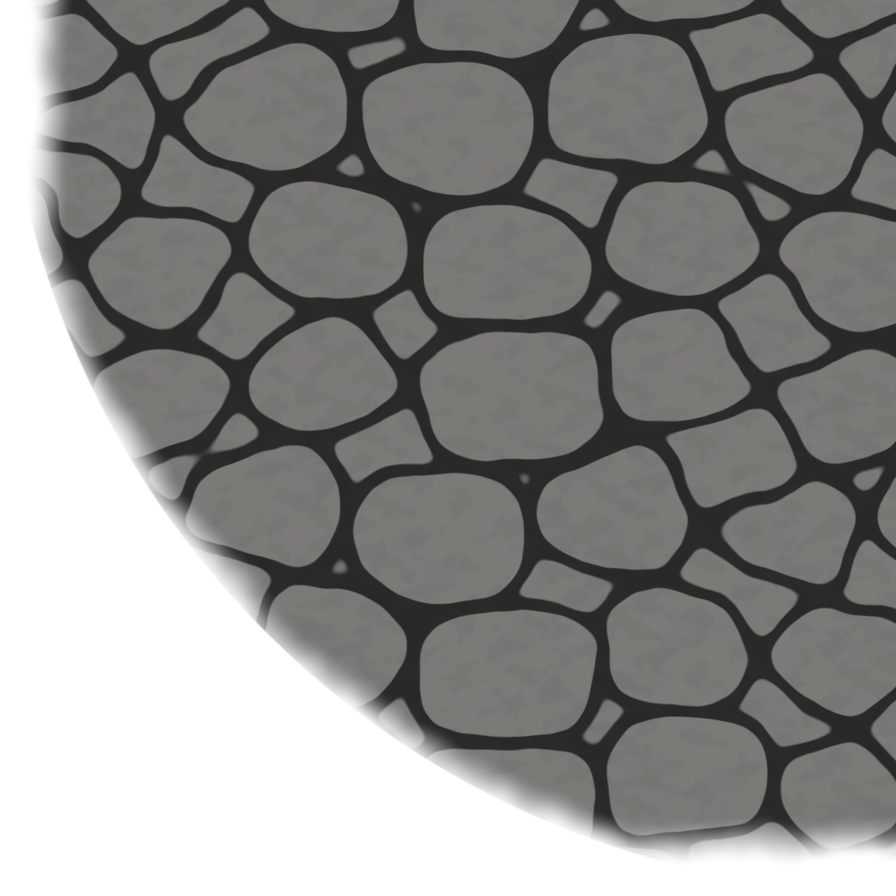
This texture is drawn by a three.js fragment shader. Its source:

```glsl
// Rubble stone wall with dark mortar, fading to white beyond a large quarter circle.
// Stones are a weighted cellular pattern with a blocky metric on staggered courses, with
// small filler stones at the corners; layered sines bend the joints and mottle the faces.
varying vec2 vUv;

const float PI = 3.14159265;
const vec3 STONE = vec3(0.490, 0.482, 0.471);
const vec3 STONE_DARK = vec3(0.447, 0.440, 0.430);
const vec3 MORTAR = vec3(0.167, 0.162, 0.154);
const vec3 PAPER = vec3(1.0);

const vec2 CELL = vec2(0.193, 0.150);     // lattice spacing
const vec2 ORIGIN = vec2(0.176, 0.130);   // first stone, measured from the top left
const float ROW_BIAS = -0.021;
const float ROW_SHIFT = 0.046;            // sideways stagger, repeating every 3 rows
const float COLUMN_SHIFT = 0.016;         // alternating vertical stagger
const float JITTER = 0.022;
const float COLUMN_WEIGHT = 0.035;        // widens every fourth column
const float FILLER_WEIGHT = -0.075;       // negative values shrink the fillers
const float FILLER_SPREAD = 0.070;
const float MORTAR_HALF = 0.0062;
const float ROUNDING = 145.0;             // lower values round the corners more
const float EDGE_SOFT = 0.0013;
const float CIRCLE_RADIUS = 0.996;
const float FADE_WIDTH = 0.027;

vec2 hash2(vec2 p) {
  return fract(sin(vec2(dot(p, vec2(127.1, 311.7)), dot(p, vec2(269.5, 183.3)))) * 4375.85);
}

// Layered, turned sine waves, roughly -1 to 1
float waves(vec2 p) {
  float sum = 0.0, gain = 0.5;
  for (int i = 0; i < 4; i++) {
    sum += gain * sin(p.x + 1.3 * sin(p.y)) * cos(p.y + 0.9 * sin(p.x * 0.7));
    p = mat2(1.36, 1.02, -1.02, 1.36) * p + 2.7;
    gain *= 0.55;
  }
  return sum;
}

float rowShift(float row) {
  return ROW_BIAS - ROW_SHIFT * cos(row * PI * 2.0 / 3.0);
}

// Stone centre in xy, size weight in z; filler is 0 for main stones, 1 for corner stones
vec3 stoneSite(vec2 cell, float filler) {
  vec2 rnd = hash2(cell + 17.0 * filler) - 0.5;
  float shift = mix(rowShift(cell.y), 0.5 * (rowShift(cell.y) + rowShift(cell.y + 1.0)), filler);
  float lift = COLUMN_SHIFT * cos(PI * cell.x) * (1.0 - filler);
  vec2 centre = ORIGIN + CELL * (cell + 0.5 * filler) + vec2(shift, lift) + JITTER * rnd;
  float mainWeight = -COLUMN_WEIGHT * cos(PI * 0.5 * cell.x) + 0.05 * rnd.x;
  return vec3(centre, mix(mainWeight, FILLER_WEIGHT + FILLER_SPREAD * rnd.y, filler));
}

vec3 siteAt(vec2 base, int k) {
  float n = mod(float(k), 25.0);
  return stoneSite(base + vec2(mod(n, 5.0), floor(n / 5.0)) - 2.0, step(24.5, float(k)));
}

// Cubic distance, which favours level and upright joints: gradient in xy, value in z
vec3 blockField(vec2 p, vec3 site) {
  vec2 u = (p - site.xy) / CELL;
  vec2 a = abs(u);
  return vec3(3.0 * u * a / CELL, dot(a * a, a) - site.z);
}

// Rounded distance from p to the border of the stone that holds it
float jointDistance(vec2 p) {
  vec2 base = floor((p - ORIGIN) / CELL + 0.5);
  vec3 home = vec3(0.0);
  vec3 homeField = vec3(0.0, 0.0, 1e3);
  for (int k = 0; k < 50; k++) {
    vec3 site = siteAt(base, k);
    vec3 field = blockField(p, site);
    if (field.z < homeField.z) {
      homeField = field;
      home = site;
    }
  }
  float sum = 0.0;
  for (int k = 0; k < 50; k++) {
    vec3 site = siteAt(base, k);
    vec3 rise = blockField(p, site) - homeField;
    if (distance(site.xy, home.xy) > 0.001) {
      sum += exp(-ROUNDING * rise.z / max(length(rise.xy), 0.5));
    }
  }
  return -log(max(sum, 1e-9)) / ROUNDING;
}

void main() {
  vec2 p = vec2(vUv.x, 1.0 - vUv.y);

  // Bent joints of uneven width
  vec2 bend = vec2(waves(p * 17.0), waves(p.yx * 17.0 + 5.0));
  float joint = jointDistance(p + 0.009 * bend);
  float halfWidth = MORTAR_HALF + 0.0015 * waves(p * 38.0 + 9.0);
  float face = smoothstep(-EDGE_SOFT, EDGE_SOFT, joint - halfWidth);

  // Faint mottling on the stone faces
  float mottle = smoothstep(-0.05, 0.30, waves(p * vec2(70.0, 95.0)));
  float cloud = 0.5 + 0.5 * waves(p * 31.0 + 3.0);
  vec3 stone = mix(STONE, STONE_DARK, 0.40 * mottle + 0.2 * cloud);
  vec3 mortar = MORTAR * (1.0 + 0.06 * waves(p * 80.0));
  vec3 wall = mix(mortar, stone, face);

  // Ragged soft border, cut by a crisp circle about the top right corner
  float radius = distance(p, vec2(1.0, 0.0));
  float inside = min(min(p.x - 0.056, 0.938 - p.y), 0.984 - radius);
  inside += 0.013 * waves(p * 18.0 + 1.0);
  float cover = smoothstep(-FADE_WIDTH, FADE_WIDTH, inside);
  cover *= smoothstep(EDGE_SOFT, -EDGE_SOFT, radius - CIRCLE_RADIUS);

  gl_FragColor = vec4(mix(PAPER, wall, cover), 1.0);
}
```
